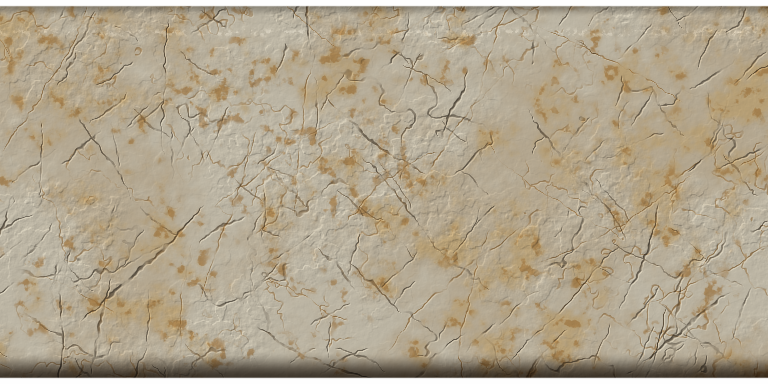
This texture is drawn by a Shadertoy shader. Its source:

```glsl
const vec3 PALE = vec3(0.735, 0.708, 0.640);
const vec3 SAND = vec3(0.700, 0.648, 0.555);
const vec3 HONEY = vec3(0.715, 0.615, 0.435);
const vec3 OCHRE = vec3(0.570, 0.385, 0.160);
const vec3 CRACK = vec3(0.290, 0.245, 0.185);
const vec3 MARGIN = vec3(0.995);
const float BOTTOM_EDGE = 0.016;
const float TOP_EDGE = 0.984;
const float BOTTOM_SHADE = 0.085;
const float RELIEF = 0.36;
const float RELIEF_STEP = 0.0035;
const float SOFTNESS = 0.0018;

float hash(vec2 p) {
    vec3 q = fract(p.xyx * 0.1031);
    q += dot(q, q.yzx + 33.33);
    return fract((q.x + q.y) * q.z);
}

float noise(vec2 p) {
    vec2 i = floor(p), f = fract(p);
    f = f * f * (3.0 - 2.0 * f);
    return mix(mix(hash(i), hash(i + vec2(1, 0)), f.x),
               mix(hash(i + vec2(0, 1)), hash(i + vec2(1, 1)), f.x), f.y);
}

float fbm(vec2 p) {
    float sum = 0.0, amp = 0.533;
    for (int i = 0; i < 4; i++) {
        sum += amp * noise(p);
        p = mat2(1.6, 1.2, -1.2, 1.6) * p + 17.3;
        amp *= 0.5;
    }
    return sum;
}

vec2 jitter(vec2 p) {
    return vec2(noise(p), noise(p + 41.0)) - 0.5;
}

vec2 warp(vec2 p) {
    return p + 0.022 * jitter(p * 9.0) + 0.009 * jitter(p * 40.0) + 0.005 * jitter(p * 105.0);
}

// Scattered, tapered strokes, mostly rising to the right
float strokes(vec2 p, float cell, float width, float density, float seed) {
    vec2 home = floor(p / cell);
    float mask = 0.0;
    for (int y = -1; y <= 1; y++)
    for (int x = -1; x <= 1; x++) {
        vec2 id = home + vec2(x, y) + seed;
        if (hash(id) > density) continue;
        vec2 offset = vec2(hash(id + 11.0), hash(id + 23.0));
        vec2 d = p - (id - seed + offset) * cell;
        float turn = hash(id + 37.0);
        float angle = hash(id + 51.0) < 0.75 ? mix(0.45, 1.6, turn) : -mix(0.4, 1.0, turn);
        vec2 dir = vec2(cos(angle), sin(angle));
        float along = dot(d, dir) / (cell * mix(0.35, 0.9, hash(id + 67.0)));
        float bend = (hash(id + 83.0) - 0.5) * 0.2 * cell * along * along;
        float across = abs(dot(d, vec2(-dir.y, dir.x)) + bend);
        float taper = max(1.0 - along * along, 0.0);
        float w = width * taper * mix(0.3, 1.0, hash(id + 97.0));
        float line = 1.0 - smoothstep(w * 0.4, w + SOFTNESS, across);
        mask = max(mask, line * smoothstep(0.0, 0.25, taper));
    }
    return mask;
}

// Wandering hairlines of even width, broken into patches
float fractures(vec2 p, float scale, float width, float seed) {
    vec2 q = p * scale + seed, e = vec2(0.06, 0.0);
    float n = fbm(q);
    vec2 grad = vec2(fbm(q + e) - n, fbm(q + e.yx) - n) / e.x;
    float dist = abs(n - 0.5) / (length(grad) + 0.08) / scale;
    float patches = smoothstep(0.42, 0.62, noise(p * 6.0 + seed * 2.0));
    return patches * (1.0 - smoothstep(width * 0.4, width + SOFTNESS, dist));
}

// x: dark scars, y: rusty veins
vec2 cracks(vec2 p) {
    vec2 q = warp(p);
    float wear = smoothstep(0.30, 0.62, fbm(p * 24.0 + 5.0));
    float scars = max(strokes(q, 0.25, 0.0036, 0.70, 3.0),
                      0.75 * strokes(q, 0.09, 0.0024, 0.50, 131.0));
    float veins = max(strokes(q, 0.30, 0.0013, 0.90, 271.0),
                      0.75 * fractures(q, 10.0, 0.0011, 8.0));
    scars = max(scars, 0.75 * fractures(q, 5.0, 0.0016, 29.0));
    return vec2(scars, veins) * mix(0.1, 1.0, wear);
}

float height(vec2 p, vec2 c) {
    float rough = smoothstep(0.36, 0.62, fbm(p * 5.0 + 60.0));
    float flakes = smoothstep(0.48, 0.54, fbm(p * 21.0 + 31.0));
    float grain = fbm(p * 62.0);
    return mix(0.10, 0.50, rough) * flakes + mix(0.35, 1.25, rough) * grain
         - 0.8 * c.x - 0.35 * c.y;
}

void mainImage(out vec4 fragColor, in vec2 fragCoord) {
    vec2 p = fragCoord / iResolution.y;
    float pixel = 1.0 / iResolution.y;

    // Cloudy stone with warm, crumbly stains
    float cloud = fbm(p * 3.2 + 4.0);
    float stain = fbm(p * 11.0 + 90.0);
    float crumbs = fbm(p * 38.0 + 7.0);
    vec3 color = mix(PALE, SAND, smoothstep(0.40, 0.62, cloud * 0.6 + stain * 0.25 + crumbs * 0.15));
    color = mix(color, HONEY, 0.8 * smoothstep(0.52, 0.68, stain * 0.45 + cloud * 0.35 + crumbs * 0.2));
    color = mix(color, OCHRE, 0.5 * smoothstep(0.60, 0.74, crumbs) * smoothstep(0.44, 0.62, stain));

    // Cracks and relief lit from the upper left
    vec2 toLight = RELIEF_STEP * vec2(-0.7, 0.7);
    vec2 c = cracks(p);
    color = mix(color, OCHRE, 0.60 * c.y);
    color = mix(color, mix(CRACK, OCHRE, 0.5 * smoothstep(0.45, 0.65, stain)), 0.66 * c.x);
    float slope = height(p, c) - height(p + toLight, cracks(p + toLight));
    color *= 1.0 + RELIEF * clamp(slope, -0.9, 0.4);

    // Rounded lower and upper rims
    float rise = smoothstep(BOTTOM_EDGE, BOTTOM_SHADE, p.y + 0.008 * (cloud - 0.5));
    color *= mix(vec3(0.34, 0.31, 0.28), vec3(1.0), rise);
    float glint = exp(-pow((p.y - 0.915) / 0.010, 2.0)) * smoothstep(0.5, 0.7, fbm(p * 110.0));
    color += 0.10 * glint;
    color *= 1.0 - 0.25 * smoothstep(0.955, TOP_EDGE, p.y);

    // Blank margins
    float slab = smoothstep(-pixel, pixel, p.y - BOTTOM_EDGE)
               * smoothstep(-pixel, pixel, TOP_EDGE - p.y);
    fragColor = vec4(mix(MARGIN, color, slab), 1.0);
}
```
